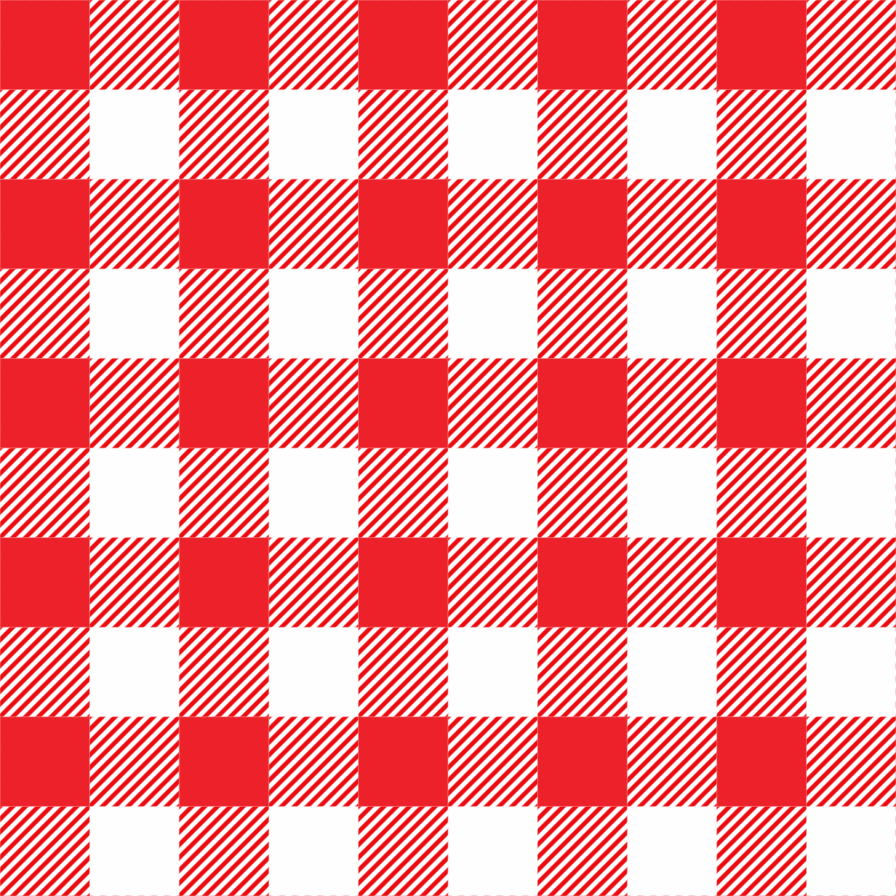
Write a three.js fragment shader that draws this pattern.

```glsl
varying vec2 vUv;

// 1 on the even bands and 0 on the odd ones, with soft edges
float evenBand(float x) {
  float fromCentre = abs(mod(x, 2.0) - 0.5);
  fromCentre = min(fromCentre, 2.0 - fromCentre);
  return 1.0 - smoothstep(0.488, 0.512, fromCentre);
}

// diagonal twill lines rising to the right, seven to a check
float twill(vec2 p) {
  float fromCentre = abs(fract((p.x - p.y) * 7.0 + 0.5) - 0.5);
  return 1.0 - smoothstep(0.14, 0.35, fromCentre);
}

void main() {
  // ten checks across and down
  vec2 p = vUv * 10.0;
  float warp = evenBand(p.x);
  float weft = evenBand(p.y + 1.0);

  // solid where both bands cross, twill where only one runs
  float solid = warp * weft;
  float hatched = warp + weft - 2.0 * solid;

  vec3 color = vec3(1.0, 0.995, 0.995);
  color = mix(color, vec3(0.92, 0.05, 0.07), hatched * twill(p));
  color = mix(color, vec3(0.93, 0.13, 0.16), solid);
  gl_FragColor = vec4(color, 1.0);
}
```
